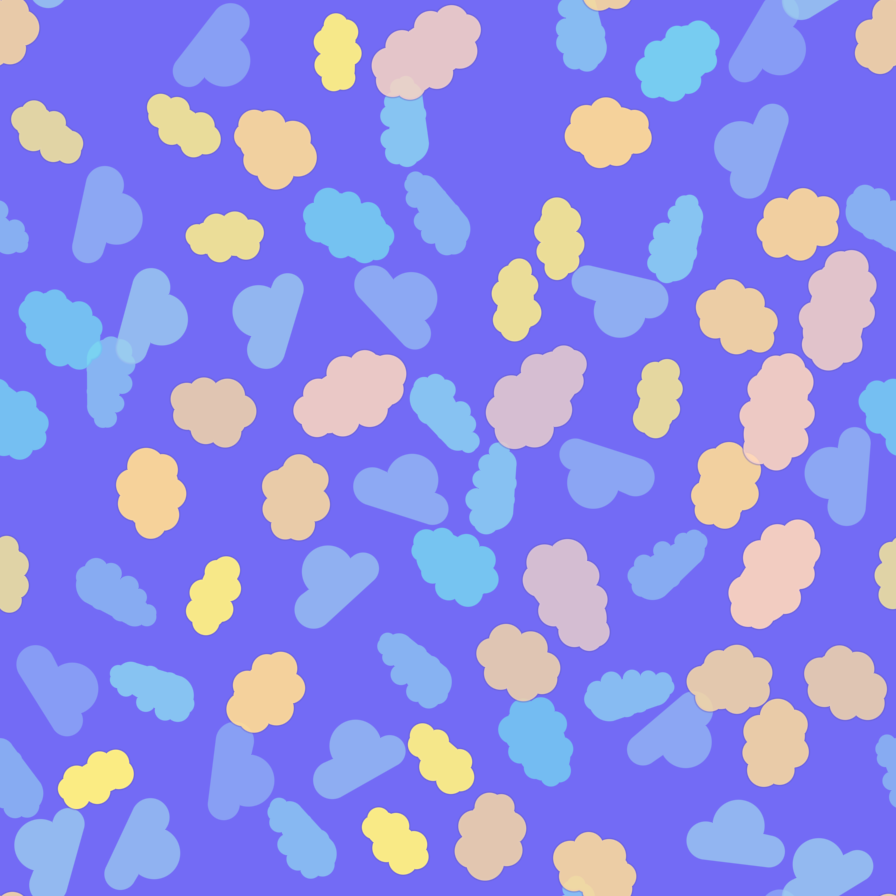
A three.js fragment shader for this pattern:

```glsl
varying vec2 vUv;

const vec2 GRID = vec2(8.0, 10.0);
const vec3 SKY = vec3(0.45, 0.42, 0.96);

float hash(vec2 id, float seed) {
  return fract(sin(dot(id, vec2(41.3, 289.1)) + seed * 57.7) * 4375.85);
}

// Capsule along x whose radius grows from left to right
float taperedCapsule(vec2 p, float halfLen, float radius, float taper) {
  float x = clamp(p.x, -halfLen, halfLen);
  return length(p - vec2(x, 0.0)) - radius * (1.0 + taper * x);
}

// Straight base with two round ends and one large lump on top
float flatCloud(vec2 p, float lump) {
  p.y += 0.28;
  float base = taperedCapsule(p, 0.64, 0.35, -0.14);
  return min(base, length(p - vec2(lump * 0.3, 0.4)) - 0.52);
}

// Body ringed by round bumps; height and bump are relative to half length
float bumpyCloud(vec2 p, float height, float bump, float count, float taper, float lift, vec2 id) {
  float d = taperedCapsule(p - vec2(0.0, lift), 1.0 - height, height - 0.55 * bump, taper);
  for (int i = 0; i < 11; i++) {
    float n = float(i);
    if (n >= count) break;
    float a = 6.28318 * (n + 0.4 * hash(id, n + 20.0)) / count;
    vec2 c = vec2(cos(a), sin(a));
    float r = bump * (1.0 + 0.4 * taper * c.x) * (0.9 + 0.2 * hash(id, n + 40.0));
    vec2 center = c * vec2(1.0 - bump, (height - bump) * (1.0 + taper * c.x));
    d = min(d, length(p - center) - r);
  }
  return d;
}

void main() {
  vec3 color = SKY;
  float row0 = floor(vUv.y * GRID.y);

  for (int j = -1; j <= 1; j++) {
    for (int i = -1; i <= 1; i++) {
      // Staggered rows of jittered cells, wrapped at the borders
      float row = row0 + float(j);
      float shift = 0.5 * mod(row, 2.0);
      float column = floor(vUv.x * GRID.x - shift) + float(i);
      vec2 id = mod(vec2(column, row), GRID);
      vec2 jitter = (vec2(hash(id, 1.0), hash(id, 2.0)) - 0.5) * 0.046;
      vec2 p = vUv - (vec2(column + shift, row) + 0.5) / GRID - jitter;

      float angle = 6.28318 * hash(id, 3.0);
      float s = sin(angle), c = cos(angle);
      p = mat2(c, -s, s, c) * p;

      // Cubes modulo a prime shuffle the kinds in fixed shares
      float n = id.y * GRID.x + id.x + 1.0;
      float kind = floor(mod(n * n * n + 0.5, 83.0)) / 83.0;
      float tint = hash(id, 4.0);
      float taper = 0.3 * hash(id, 5.0);
      float size, d;
      float warm = step(0.5, kind);
      vec3 fill;

      if (kind < 0.25) {
        size = 0.056;
        d = flatCloud(p / size, hash(id, 6.0) - 0.5);
        fill = mix(vec3(0.53, 0.61, 0.96), vec3(0.58, 0.73, 0.94), tint);
      } else if (kind < 0.43) {
        size = 0.052;
        d = bumpyCloud(p / size, 0.5, 0.22, 11.0, 0.35, 0.09, id);
        fill = mix(vec3(0.53, 0.67, 0.95), vec3(0.53, 0.77, 0.95), tint);
      } else if (kind < 0.5) {
        size = 0.054;
        d = bumpyCloud(p / size, 0.7, 0.27, 9.0, taper, 0.0, id);
        fill = mix(vec3(0.45, 0.72, 0.95), vec3(0.48, 0.85, 0.94), tint);
      } else if (kind < 0.69) {
        size = 0.050;
        d = bumpyCloud(p / size, 0.78, 0.36, 7.0, taper, 0.0, id);
        fill = mix(vec3(0.88, 0.78, 0.73), vec3(1.0, 0.85, 0.60), tint);
      } else if (kind < 0.84) {
        size = 0.046;
        d = bumpyCloud(p / size, 0.6, 0.32, 7.0, taper, 0.0, id);
        fill = mix(vec3(0.87, 0.82, 0.70), vec3(1.0, 0.94, 0.53), tint);
      } else if (kind < 0.93) {
        size = 0.068;
        d = bumpyCloud(p / size, 0.62, 0.27, 9.0, taper, 0.0, id);
        fill = mix(vec3(0.84, 0.75, 0.85), vec3(0.98, 0.82, 0.77), tint);
      } else {
        continue;
      }
      d *= size;

      // Thin dark rim on warm clouds, then a slightly see-through fill
      color = mix(color, vec3(0.36, 0.33, 0.75), 0.45 * warm * smoothstep(0.0025, 0.0, d));
      vec3 layered = fill + 0.25 * (color - SKY) * smoothstep(0.0, -0.003, d);
      color = mix(color, layered, smoothstep(0.001, -0.001, d));
    }
  }
  gl_FragColor = vec4(color, 1.0);
}
```
